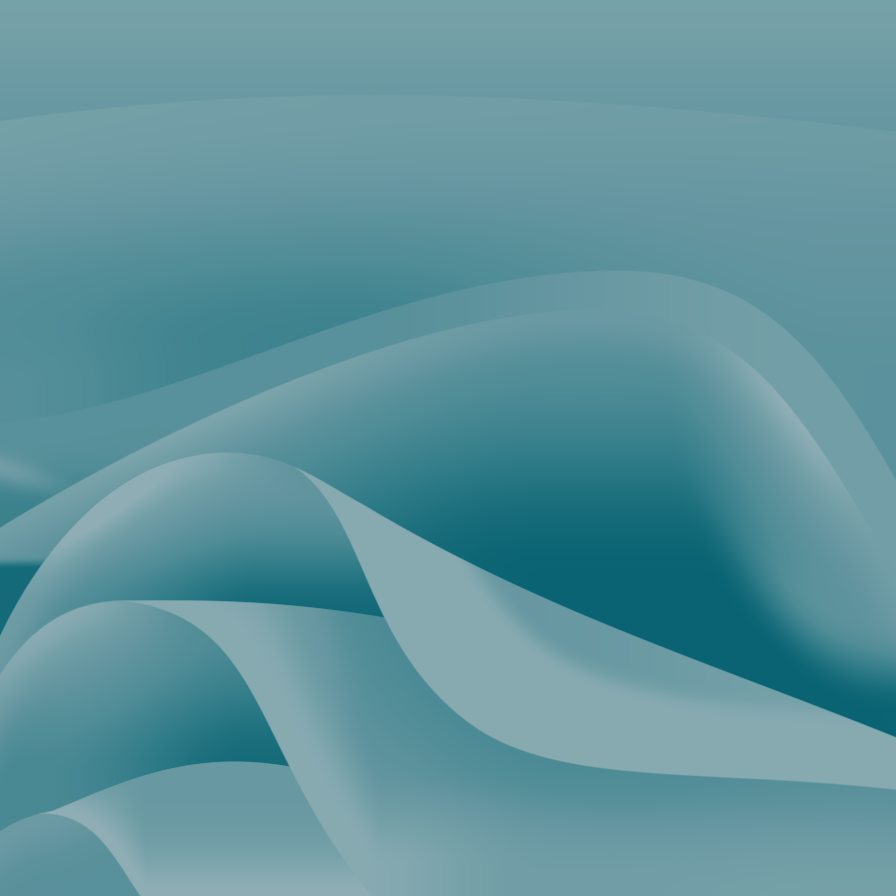
Write a Shadertoy shader that draws this background.

```glsl
// Overlapping translucent teal folds, like sheets of silk under soft light.
// Each fold is bounded by cubic curves solved as heights; depth below an edge
// drives a scalar tone, which is finally mapped through a six colour ramp.

const vec3 RAMP[6] = vec3[6](
    vec3(0.04, 0.39, 0.45), vec3(0.18, 0.48, 0.53), vec3(0.31, 0.55, 0.59),
    vec3(0.40, 0.59, 0.63), vec3(0.46, 0.63, 0.66), vec3(0.56, 0.68, 0.71));
const float RIM_WIDTH = 0.038;   // reach of the light along a fold's rim
const float SHEET_TONE = 4.7;    // brightest tone on the front sheets
const float LOBE_TONE = 2.6;     // glow inside the large right fold
const int SOLVE_STEPS = 14;

vec2 bezier(float t, vec2 a, vec2 b, vec2 c, vec2 d) {
    float s = 1.0 - t;
    return s*s*s*a + 3.0*s*s*t*b + 3.0*s*t*t*c + t*t*t*d;
}

// Approximate signed distance below a curve whose x grows with t.
float depth(vec2 p, vec2 a, vec2 b, vec2 c, vec2 d) {
    float t = 0.5, stride = 0.25;
    for (int i = 0; i < SOLVE_STEPS; i++) {
        t += bezier(t, a, b, c, d).x < p.x ? stride : -stride;
        stride *= 0.5;
    }
    float s = 1.0 - t;
    vec2 tangent = s*s*(b - a) + 2.0*s*t*(c - b) + t*t*(d - c);
    return (bezier(t, a, b, c, d).y - p.y) * tangent.x / length(tangent);
}

float cover(float d) {
    float pixel = 1.0 / min(iResolution.x, iResolution.y);
    return smoothstep(-pixel, pixel, d);
}

float fall(float a, float b, float x) { return 1.0 - smoothstep(a, b, x); }

float rim(float d) { return exp(-d*d / (RIM_WIDTH*RIM_WIDTH)); }

// Three distant ridges, from back to front.
float ridges(vec2 p) {
    float x = p.x, y = p.y;
    float tone = mix(3.0, 4.0, smoothstep(0.84, 1.0, y));

    float d = depth(p, vec2(0, 0.865), vec2(0.326, 0.911), vec2(0.625, 0.898), vec2(1, 0.853));
    float t = 3.9 - 0.4*x - 2.3*smoothstep(0.0, 0.27, d)
            + 1.3*smoothstep(0.35, 0.95, x)*smoothstep(0.05, 0.25, d)
            + 0.7*exp(-x*x / 0.02)*smoothstep(0.15, 0.3, d);
    tone = mix(tone, t, cover(d));

    d = x < 0.69
        ? depth(p, vec2(0, 0.529), vec2(0.208, 0.542), vec2(0.43, 0.698), vec2(0.69, 0.698))
        : depth(p, vec2(0.69, 0.698), vec2(0.846, 0.698), vec2(0.918, 0.609), vec2(1, 0.464));
    float streak = y - 0.478 + 0.3*x;
    t = 2.4 + 1.4*smoothstep(0.4, 0.9, x)
      - smoothstep(0.03, 0.1, d)*fall(0.05, 0.2, x)
      + 1.5*exp(-streak*streak / 0.0002)*fall(0.0, 0.1, x);
    tone = mix(tone, t, cover(d));

    d = x < 0.658
        ? depth(p, vec2(0, 0.411), vec2(0.195, 0.531), vec2(0.469, 0.654), vec2(0.658, 0.654))
        : depth(p, vec2(0.658, 0.654), vec2(0.833, 0.654), vec2(0.892, 0.544), vec2(1, 0.362));
    float lobeBase = 0.235 + 3.6*(1.0 - x)*(1.0 - x);
    t = 2.2*smoothstep(0.36, 0.62, y) + 2.4*fall(0.0, 0.6, x) + 1.1*rim(d)
      + LOBE_TONE*smoothstep(0.74, 0.93, x)*smoothstep(-0.03, 0.07, y - lobeBase);
    t = mix(t, 0.3, fall(0.365, 0.38, y)*fall(0.05, 0.12, x));
    return mix(tone, t, cover(d));
}

// Three nested front arches, each with a sheet sweeping to the right.
float folds(vec2 p, float tone) {
    float x = p.x, y = p.y;

    // Upper arch interior
    float top = x < 0.254
        ? depth(p, vec2(0, 0.29), vec2(0.059, 0.414), vec2(0.15, 0.495), vec2(0.254, 0.495))
        : x < 0.404
        ? depth(p, vec2(0.254, 0.495), vec2(0.319, 0.495), vec2(0.358, 0.462), vec2(0.404, 0.4375))
        : depth(p, vec2(0.404, 0.4375), vec2(0.599, 0.32), vec2(0.794, 0.26), vec2(1, 0.177));
    float low = x < 0.521
        ? depth(p, vec2(0.33, 0.478), vec2(0.41, 0.421), vec2(0.404, 0.284), vec2(0.521, 0.195))
        : depth(p, vec2(0.521, 0.195), vec2(0.618, 0.121), vec2(0.781, 0.143), vec2(1, 0.1185));
    float t = 0.2 + 2.6*smoothstep(0.31, 0.46, y) + 1.8*fall(0.05, 0.3, x)
            + 1.5*rim(top)*fall(0.22, 0.34, x);
    tone = mix(tone, t, cover(top));

    // Middle arch interior
    float midTop = x < 0.137
        ? depth(p, vec2(0, 0.247), vec2(0.033, 0.299), vec2(0.078, 0.3295), vec2(0.137, 0.3295))
        : depth(p, vec2(0.137, 0.3295), vec2(0.3, 0.331), vec2(0.5, 0.335), vec2(1, 0.14));
    float midLow = depth(p, vec2(0.137, 0.3295), vec2(0.302, 0.31), vec2(0.28, 0.154), vec2(0.423, -0.009));
    t = 0.3 + 1.6*smoothstep(0.14, 0.3, y) + 1.5*fall(0.05, 0.28, x)
      + 1.4*rim(midTop)*fall(0.1, 0.22, x);
    tone = mix(tone, t, cover(midTop));

    // Lowest arch and its sheet
    float endTop = x < 0.059
        ? depth(p, vec2(0, 0.072), vec2(0.02, 0.086), vec2(0.039, 0.091), vec2(0.059, 0.095))
        : depth(p, vec2(0.059, 0.095), vec2(0.143, 0.13), vec2(0.221, 0.167), vec2(0.339, 0.141));
    float endLow = depth(p, vec2(0.052, 0.092), vec2(0.111, 0.0885), vec2(0.13, 0.036), vec2(0.163, -0.009));
    tone = mix(tone, 2.4 + rim(endTop), cover(endTop));
    tone = mix(tone, 3.1 + 2.0*rim(endLow), cover(min(endTop, -endLow)));

    // Middle sheet, shaded where it passes beneath the upper one
    t = mix(1.9, 3.2, smoothstep(0.0, 0.13, low)) + 0.5*smoothstep(0.6, 1.0, x);
    t = mix(t, SHEET_TONE, fall(0.025, 0.1, -midLow)*(1.0 - 0.7*smoothstep(0.4, 0.6, x)));
    tone = mix(tone, t, cover(min(midTop, -midLow)));

    // Upper sheet with a soft inner crease
    float crease = -depth(p, vec2(0.5, 0.39), vec2(0.58, 0.28), vec2(0.6, 0.2), vec2(1, 0.19));
    float shade = smoothstep(-0.005, 0.03, crease)*smoothstep(0.49, 0.53, x);
    t = mix(SHEET_TONE, 3.1, shade*(1.0 - 0.6*smoothstep(0.6, 0.95, x)));
    return mix(tone, t, cover(min(min(top, -low), x - 0.33)));
}

void mainImage(out vec4 fragColor, in vec2 fragCoord) {
    vec2 p = fragCoord / iResolution.xy;
    float tone = clamp(folds(p, ridges(p)), 0.0, 5.0);
    int i = min(int(tone), 4);
    fragColor = vec4(mix(RAMP[i], RAMP[i + 1], tone - float(i)), 1.0);
}
```
